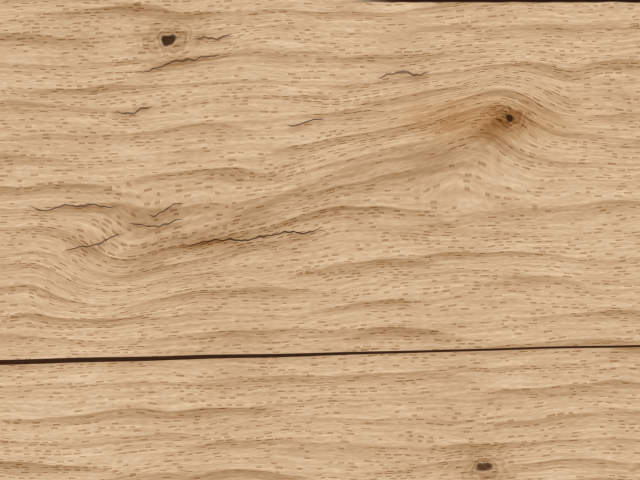
Write a Shadertoy shader that draws this texture.

```glsl
// Hand-adzed oak planks: scalloped gouges, fine grain, pores, knots and torn fibres.

const vec3 DARK_OAK  = vec3(0.60, 0.44, 0.28);
const vec3 LIGHT_OAK = vec3(0.86, 0.74, 0.60);
const vec3 DEEP      = vec3(0.17, 0.09, 0.05);
const vec3 WARM_TINT = vec3(1.0, 0.95, 0.86);
const vec2 GOUGE_SIZE = vec2(0.32, 0.048);
const vec2 PORE_CELL  = vec2(0.021, 0.0065);
const float BASE_TONE = 0.86;
const float GOUGE_SHADE = 0.62;
const float RIM_SOFTNESS = 30.0;
const float GRAIN_CONTRAST = 0.30;
const float PORE_DEPTH = 0.42;
const int TEARS = 9;
// Each knot: centre, radius
const vec3 KNOTS[3] = vec3[3](vec3(1.06, 0.757, 0.016), vec3(0.356, 0.915, 0.021),
                              vec3(1.01, 0.022, 0.018));

vec2 hash2(vec2 p) {
    vec3 q = fract(vec3(p.xyx) * vec3(0.1031, 0.1030, 0.0973));
    q += dot(q, q.yzx + 33.33);
    return fract((q.xx + q.yz) * q.zy);
}

float cornerSlope(vec2 cell, vec2 offset) {
    float a = 6.2832 * hash2(cell).x;
    return dot(vec2(cos(a), sin(a)), offset);
}

float gradientNoise(vec2 p) {
    vec2 i = floor(p), f = p - i, e = vec2(1, 0);
    vec2 u = f * f * f * (f * (f * 6.0 - 15.0) + 10.0);
    return mix(mix(cornerSlope(i, f), cornerSlope(i + e, f - e), u.x),
               mix(cornerSlope(i + e.yx, f - e.yx), cornerSlope(i + 1.0, f - 1.0), u.x), u.y);
}

// Blended lower envelope of long parabolic cuts: x = shade, y = depth
vec2 gouges(vec2 p, float seed) {
    vec2 q = p / GOUGE_SIZE, sum = vec2(0);
    vec2 home = floor(q);
    float total = 1e-9;
    for (int j = -2; j <= 2; j++)
    for (int i = -1; i <= 1; i++) {
        vec2 cell = home + vec2(i, j);
        vec2 r = hash2(cell + seed), s = hash2(cell + seed + 71.7);
        vec2 d = q - cell - 0.15 - 0.7 * r;
        float depth = d.x * d.x * mix(0.6, 1.5, s.x) + d.y * d.y * mix(0.8, 1.3, s.y) + 0.15 * s.x;
        float shade = 0.10 * smoothstep(0.0, -0.6, d.y) * s.y
                    - mix(0.45, 1.1, s.x) * GOUGE_SHADE * smoothstep(-0.05, 0.75, d.y);
        float weight = exp(-RIM_SOFTNESS * depth);
        sum += weight * vec2(shade, depth);
        total += weight;
    }
    return sum / total;
}

// Short dark dashes along the grain
float pores(vec2 p) {
    vec2 q = p / PORE_CELL;
    q.x += 7.3 * hash2(vec2(floor(q.y), 5.0)).x;
    vec2 r = hash2(floor(q) + 13.0), f = fract(q) - 0.5;
    float reach = mix(0.12, 0.38, r.y);
    float dash = (1.0 - smoothstep(reach, reach + 0.1, abs(f.x))) * (1.0 - smoothstep(0.08, 0.38, abs(f.y)));
    float density = 0.33 + 0.4 * gradientNoise(p * vec2(3.0, 16.0));
    return dash * smoothstep(r.x - 0.05, r.x + 0.1, density);
}

// Tapered split with a soft shadow: x = crack, y = shadow
vec2 tear(vec2 p, vec2 centre, float reach, float tilt) {
    vec2 q = p - centre;
    q.y -= tilt * q.x + 0.018 * gradientNoise(p * vec2(17.0, 9.0)) + 0.005 * gradientNoise(p * vec2(70.0, 40.0));
    float taper = max(1.0 - abs(q.x) / reach, 0.0);
    float width = 0.0028 * taper * (0.6 + gradientNoise(p * vec2(45.0, 20.0)));
    float crack = 1.0 - smoothstep(0.0, max(width, 0.0) + 0.0022, abs(q.y));
    float shadow = exp(-abs(q.y + 0.006) * 110.0);
    return vec2(crack, shadow) * smoothstep(0.0, 0.4, taper);
}

void mainImage(out vec4 fragColor, in vec2 fragCoord) {
    vec2 p = fragCoord / iResolution.y;

    // Plank joint and the diagonal swell of a buried branch
    float joint = p.y - 0.245 - 0.026 * p.x - 0.004 * gradientNoise(vec2(p.x * 4.0, 2.0));
    float upper = step(0.0, joint);
    float swell = p.y - 0.43 - 0.35 * (p.x - 0.14) + 0.04 * gradientNoise(p * 4.0);
    float along = smoothstep(0.05, 0.3, p.x) * (1.0 - smoothstep(0.98, 1.2, p.x)) * upper;
    float band = along * exp(-swell * swell / 0.012);

    // Fibre direction
    vec2 w = p;
    w.y -= 0.035 * p.x + band * 0.21 * (p.x - 0.62);
    w.y += 0.022 * gradientNoise(p * vec2(3.0, 6.0)) + 0.006 * gradientNoise(p * vec2(11.0, 18.0));

    // Gouges, rings and grain
    vec2 cut = gouges(w, 40.0 * upper);
    float tone = BASE_TONE + cut.x + 0.14 * gradientNoise(p * 3.0 + 4.0);
    float ringPhase = (w.y + 0.035 * cut.y) * 520.0 + 7.0 * gradientNoise(w * vec2(4.0, 15.0));
    tone += 0.035 * sin(ringPhase);
    tone += GRAIN_CONTRAST * gradientNoise(w * vec2(9.0, 150.0));
    tone += 0.22 * gradientNoise(w * vec2(65.0, 280.0));
    tone -= PORE_DEPTH * pores(w + vec2(0.0, 0.01 * cut.y));

    // Shaded flank of the swell and the stain at its head
    float flank = smoothstep(-0.09, -0.005, swell) * (1.0 - smoothstep(-0.005, 0.012, swell));
    tone -= along * flank * (0.30 + 0.5 * gradientNoise(p * vec2(7.0, 11.0)));
    tone += 0.18 * band * gradientNoise(vec2(p.x * 5.0 + p.y * 9.0, swell * 75.0));
    vec2 head = (p - vec2(0.99, 0.755)) / vec2(0.17, 0.05);
    float stain = exp(-dot(head, head)) * (0.8 + 0.8 * gradientNoise(p * 13.0));
    tone -= 0.36 * stain;

    // Torn fibres: one long split under the swell, the rest scattered
    vec2 torn = tear(p, vec2(0.53, 0.505), 0.17, 0.08);
    for (int i = 0; i < TEARS; i++) {
        vec2 r = hash2(vec2(float(i) * 3.7, 19.0)), s = hash2(vec2(float(i), 83.0));
        vec2 centre = vec2(0.12 + 0.75 * r.x, 0.44 + 0.5 * r.y);
        torn = max(torn, tear(p, centre, mix(0.04, 0.12, s.x), 0.3 * s.y) * vec2(0.75, 0.8));
    }
    tone -= 0.40 * torn.y;
    float deep = 0.65 * torn.x;

    // Knots
    for (int i = 0; i < 3; i++) {
        vec2 d = (p - KNOTS[i].xy) / (KNOTS[i].z * vec2(1.3, 1.0));
        float r = length(d) + 0.9 * gradientNoise(p * 45.0);
        tone -= exp(-0.25 * r * r) * (0.45 + 0.2 * sin(r * 8.0));
        deep = max(deep, 0.8 * (1.0 - smoothstep(0.2, 0.75, r)));
    }

    // Joint and the dark upper border
    float gap = mix(0.0042, 0.0012, smoothstep(0.0, 1.1, p.x));
    tone -= 0.25 * exp(-abs(joint) * 130.0);
    deep = max(deep, 0.9 * (1.0 - smoothstep(gap - 0.001, gap + 0.0025, abs(joint))));
    deep = max(deep, smoothstep(0.993, 0.998, p.y + 0.002 * gradientNoise(p * 20.0)) * smoothstep(0.7, 0.85, p.x));

    vec3 colour = mix(DARK_OAK, LIGHT_OAK, clamp(tone, -0.7, 1.12));
    colour *= mix(vec3(1.0), WARM_TINT, clamp(stain, 0.0, 1.0));
    fragColor = vec4(mix(colour, DEEP, clamp(deep, 0.0, 1.0)), 1.0);
}
```
